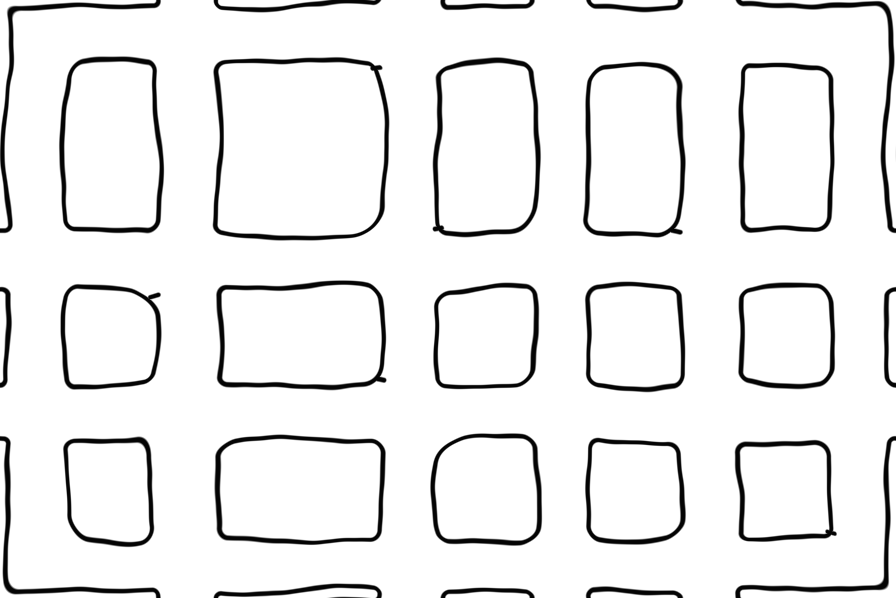
Reproduce this pattern procedurally as a Shadertoy shader.

```glsl
// Hand-drawn grid of loose rounded boxes in black pen on white, one wrapping tile.
// Column and row spans give the boxes; hashed bulges, corner radii and pen tails
// vary each one, and periodic gradient noise makes the lines wobble.

#define TILE vec2(1.5, 1.0)      // tile size, in canvas heights
#define PEN_RADIUS 0.0038        // half the line width
#define PEN_VARIATION 0.0008     // uneven pen pressure
#define WOBBLE 0.016             // slow drift of the hand
#define TREMOR 0.0035            // fine shake of the hand
#define BULGE 0.12               // bowing of sides, relative to box size
#define RADIUS_MIN 0.012
#define RADIUS_MAX 0.042
#define TAIL_CHANCE 0.4          // share of boxes whose stroke overshoots
#define INK vec3(0.015)
#define PAPER vec3(1.0)

// Spans (low, high); the last column and row straddle the tile edge.
const vec2 COLUMNS[6] = vec2[6](vec2(0.111, 0.260), vec2(0.364, 0.636), vec2(0.735, 0.893),
                                vec2(0.985, 1.139), vec2(1.238, 1.394), vec2(1.486, 1.512));
const vec2 ROWS[4] = vec2[4](vec2(0.100, 0.262), vec2(0.357, 0.518),
                             vec2(0.613, 0.893), vec2(0.990, 1.013));

vec2 hash2(vec2 cell) {
    vec3 a = fract(cell.xyx * vec3(0.1031, 0.1030, 0.0973));
    a += dot(a, a.yzx + 33.33);
    return fract((a.xx + a.yz) * a.zy);
}

float cornerDot(vec2 corner, vec2 offset, vec2 period, float seed) {
    float angle = 6.2832 * hash2(mod(corner, period) + seed).x;
    return dot(vec2(cos(angle), sin(angle)), offset);
}

// Gradient noise that repeats with the tile.
float noise(vec2 p, float frequency, float seed) {
    vec2 period = TILE * frequency;
    p *= frequency;
    vec2 i = floor(p), f = fract(p), e = vec2(1.0, 0.0);
    vec2 u = f * f * f * (f * (f * 6.0 - 15.0) + 10.0);
    return mix(mix(cornerDot(i, f, period, seed),
                   cornerDot(i + e.xy, f - e.xy, period, seed), u.x),
               mix(cornerDot(i + e.yx, f - e.yx, period, seed),
                   cornerDot(i + e.xx, f - e.xx, period, seed), u.x), u.y);
}

vec2 noise2(vec2 p, float frequency, float seed) {
    return vec2(noise(p, frequency, seed), noise(p, frequency, seed + 37.0));
}

// Shortest offset from a centre on the wrapping tile.
vec2 wrapOffset(vec2 p, vec2 centre) {
    vec2 d = p - centre;
    return d - TILE * floor(d / TILE + 0.5);
}

float roundBox(vec2 q, vec2 halfSize, float radius) {
    vec2 d = abs(q) - halfSize + radius;
    return length(max(d, 0.0)) + min(max(d.x, d.y), 0.0) - radius;
}

float segment(vec2 p, vec2 a, vec2 b) {
    vec2 ab = b - a;
    return length(p - a - ab * clamp(dot(p - a, ab) / dot(ab, ab), 0.0, 1.0));
}

float smoothMin(float a, float b, float k) {
    float h = max(k - abs(a - b), 0.0) / k;
    return min(a, b) - h * h * k * 0.25;
}

// Outline of one box, with its own sides, corners and optional pen tail.
float sketchBox(vec2 q, vec2 halfSize, vec2 id) {
    vec2 side = vec2(q.x < 0.0 ? -1.0 : 1.0, q.y < 0.0 ? -1.0 : 1.0);
    float small = min(halfSize.x, halfSize.y);
    vec2 along = clamp(q / halfSize, -1.0, 1.0);
    vec2 bow = vec2(hash2(id + vec2(side.x * 3.0 + 11.0, 5.0)).x,
                    hash2(id + vec2(23.0, side.y * 3.0 + 7.0)).y) * 1.3 - 0.3;
    vec2 size = halfSize + BULGE * small * bow * (0.7 - along.yx * along.yx);
    float pick = hash2(id + side * 2.0 + 41.0).x;
    float radius = min(mix(RADIUS_MIN, RADIUS_MAX, pick * pick), 0.9 * small);
    float d = abs(roundBox(q, size, radius));

    if (hash2(id + 61.0).x < TAIL_CHANCE && small > RADIUS_MAX) {
        vec2 corner = sign(hash2(id + 73.0) - 0.5);
        vec2 start = corner * (halfSize - 0.008);
        d = min(d, segment(q, start, start + corner * vec2(0.013, 0.003)));
    }
    return d;
}

// The cross that joins the edge column and edge row across the tile corner.
float sketchCross(vec2 p) {
    vec2 low = vec2(COLUMNS[4].x, ROWS[2].x) - TILE, high = vec2(COLUMNS[0].y, ROWS[0].y);
    vec2 arm = 0.5 * (high - low), middle = 0.5 * (high + low);
    vec2 edgeX = COLUMNS[5] - TILE.x, edgeY = ROWS[3] - TILE.y;
    vec2 centre = 0.5 * vec2(edgeX.x + edgeX.y, edgeY.x + edgeY.y);
    vec2 thick = 0.5 * vec2(edgeX.y - edgeX.x, edgeY.y - edgeY.x);
    float across = roundBox(wrapOffset(p, vec2(middle.x, centre.y)), vec2(arm.x, thick.y), 0.009);
    float upright = roundBox(wrapOffset(p, vec2(centre.x, middle.y)), vec2(thick.x, arm.y), 0.009);
    return abs(smoothMin(across, upright, 0.018));
}

void mainImage(out vec4 fragColor, in vec2 fragCoord) {
    vec2 p = fragCoord / iResolution.xy * TILE;
    vec2 q = p + WOBBLE * noise2(p, 6.0, 3.0) + TREMOR * noise2(p, 20.0, 9.0);

    float d = sketchCross(q);
    for (int i = 0; i < 6; i++) {
        for (int j = 0; j < 4; j++) {
            bool inCross = (i == 5 && j != 1) || (j == 3 && (i == 0 || i == 4));
            if (inCross) continue;
            vec2 low = vec2(COLUMNS[i].x, ROWS[j].x), high = vec2(COLUMNS[i].y, ROWS[j].y);
            d = min(d, sketchBox(wrapOffset(q, 0.5 * (low + high)), 0.5 * (high - low), vec2(i, j) * 7.0));
        }
    }

    float pen = PEN_RADIUS + PEN_VARIATION * noise(p, 16.0, 15.0);
    float pixel = 1.0 / iResolution.y;
    float ink = 1.0 - smoothstep(-pixel, pixel, d - pen);
    fragColor = vec4(mix(PAPER, INK, ink), 1.0);
}
```
